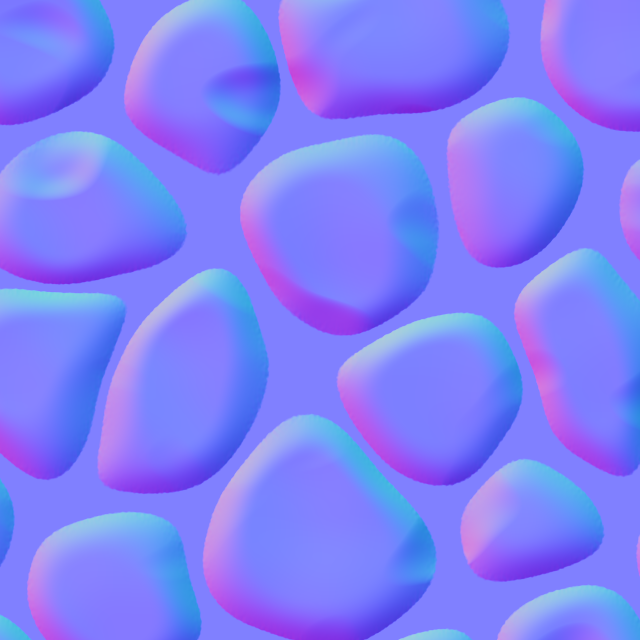
This texture map is drawn by a Shadertoy shader. Its source:

```glsl
// Normal map of rounded cobblestones set in a flat bed.
// Stones are cells of a weighted Voronoi diagram with softened corners and a
// noise-warped outline; the normal comes from the slope of their height.

const vec2 GRID = vec2(3.2, 3.7); // stones across and up the canvas

vec2 hash2(vec2 p) {
    vec3 q = fract(p.xyx * vec3(0.1031, 0.1030, 0.0973));
    q += dot(q, q.yzx + 33.33);
    return fract((q.xx + q.yz) * q.zy);
}

float cornerDot(vec2 cell, vec2 f, vec2 corner) {
    return dot(hash2(cell + corner + 71.0) * 2.0 - 1.0, f - corner);
}

float gradientNoise(vec2 p) {
    vec2 cell = floor(p), f = p - cell;
    vec2 u = f * f * f * (f * (f * 6.0 - 15.0) + 10.0);
    return mix(mix(cornerDot(cell, f, vec2(0, 0)), cornerDot(cell, f, vec2(1, 0)), u.x),
               mix(cornerDot(cell, f, vec2(0, 1)), cornerDot(cell, f, vec2(1, 1)), u.x), u.y);
}

// Centre of a stone in canvas units (xy) and its size weight (z)
vec3 stoneSeed(vec2 cell) {
    vec2 jitter = (hash2(cell + 13.0) - 0.5) * vec2(0.6, 0.55);
    float stagger = 0.5 * mod(cell.y, 2.0);
    vec2 centre = (cell + 0.5 + jitter + vec2(stagger, 0.0)) / GRID;
    return vec3(centre, 0.022 * hash2(cell + 47.0).x);
}

// Distance inside the stone outline, negative in the bed
float stoneDistance(vec2 p) {
    p += 0.06 * vec2(gradientNoise(p * 4.5 + 5.0), gradientNoise(p * 4.5 + 37.0));
    vec2 base = floor(p * GRID), ownerCell = base;
    vec3 owner = vec3(0.0);
    float ownerPower = 1e3;
    for (int j = -2; j <= 2; j++)
    for (int i = -2; i <= 2; i++) {
        vec2 cell = base + vec2(i, j);
        vec3 seed = stoneSeed(cell);
        float power = dot(p - seed.xy, p - seed.xy) - seed.z;
        if (power < ownerPower) {
            ownerPower = power;
            owner = seed;
            ownerCell = cell;
        }
    }
    // Soft minimum over the borders rounds the corners
    float rounding = 0.034, sum = 0.0;
    for (int j = -2; j <= 2; j++)
    for (int i = -2; i <= 2; i++) {
        if (i == 0 && j == 0) continue;
        vec3 seed = stoneSeed(ownerCell + vec2(i, j));
        float power = dot(p - seed.xy, p - seed.xy) - seed.z;
        float border = 0.5 * (power - ownerPower) / length(seed.xy - owner.xy);
        sum += exp(-border / rounding);
    }
    return -rounding * log(sum) - 0.004;
}

// Steep shoulder that levels off inward, with a few shallow dents on top
float stoneHeight(vec2 p, float d) {
    float rim = 0.057 + 0.03 * gradientNoise(p * 5.0 + 19.0);
    float t = min(d / rim, 1.0);
    float curve = t > 0.0 ? t - t * t * t + 0.5 * t * t * t * t : t;
    float dent = smoothstep(0.12, 0.5, gradientNoise(p * vec2(5.0, 6.5) + 83.0));
    float grain = gradientNoise(p * vec2(170.0, 120.0)) * exp(-max(d, 0.0) / 0.006);
    return 0.8 * rim * curve - 0.016 * dent + 0.0005 * grain;
}

void mainImage(out vec4 fragColor, in vec2 fragCoord) {
    vec2 p = fragCoord / iResolution.y;
    float pixel = 1.0 / iResolution.y;

    // Slope by forward differences
    vec2 e = vec2(0.0015, 0.0);
    float d = stoneDistance(p);
    float h = stoneHeight(p, d);
    vec2 slope = vec2(stoneHeight(p + e.xy, stoneDistance(p + e.xy)) - h,
                      stoneHeight(p + e.yx, stoneDistance(p + e.yx)) - h) / e.x;

    // Slightly ragged outline against the level bed
    float ragged = d + 0.0015 * gradientNoise(p * 180.0);
    slope *= smoothstep(-pixel, pixel, ragged);

    // Red faces left, green faces up
    vec3 normal = normalize(vec3(slope.x, -slope.y, 1.0));
    fragColor = vec4(0.5 + 0.5 * normal, 1.0);
}
```
